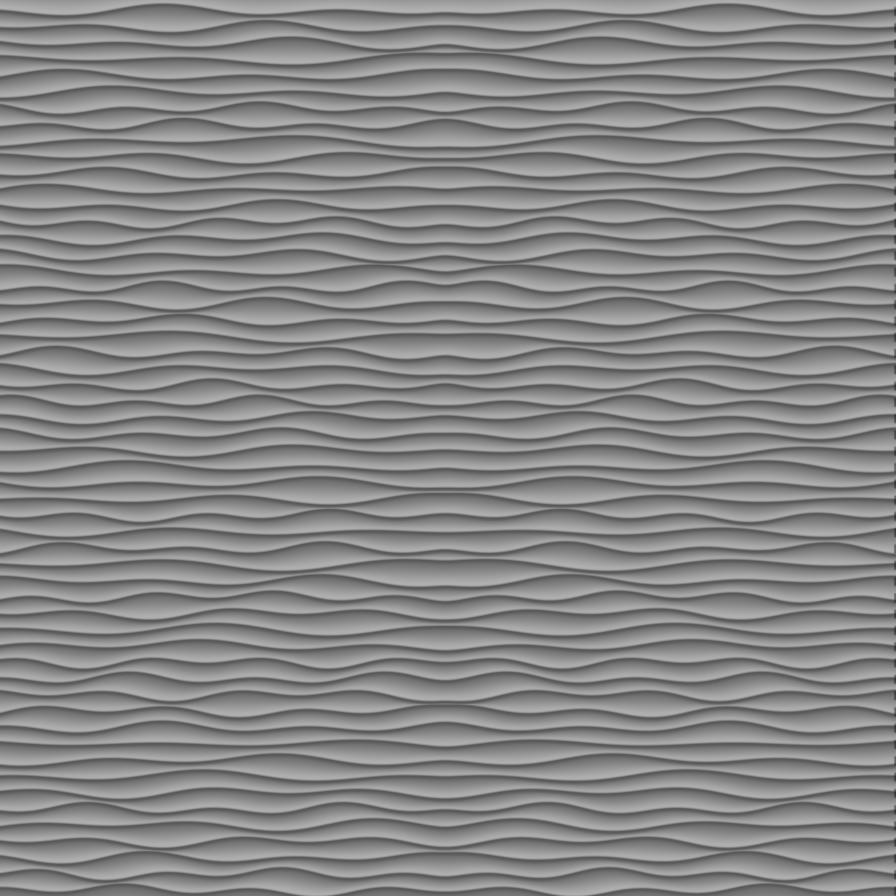
Reproduce this texture procedurally as a Shadertoy shader.

```glsl
// Grey wall panel of 55 stacked horizontal ripples, mirrored left to right.
// Each crest is a sum of two waves with hashed pitch and phase; the hollow
// between two crests is shaded from dark (top) to light (bottom).

const float TAU = 6.28319;
const float RIDGES = 55.0;        // crests down the canvas
const float FIRST_CREST = 0.7;    // depth of the first crest, in ridge spacings
const float MIRROR_X = 0.497;     // axis of symmetry
const float MIRROR_ROUND = 0.012; // rounding of the fold at the axis
const float EDGE_ABOVE = 0.10;    // softness of the crest on its light side
const float EDGE_BELOW = 0.14;    // softness of the crest on its dark side

const vec3 SHADOW = vec3(0.35);
const vec3 HOLLOW = vec3(0.40);
const vec3 LIGHT = vec3(0.715);

// Sine-free hash, result in 0..1
float hash(vec2 p) {
    vec3 q = fract(vec3(p.xyx) * 0.1031);
    q += dot(q, q.yzx + 33.33);
    return fract((q.x + q.y) * q.z);
}

// Wave whose pitch lies between two limits and whose phase is random
float randomWave(float x, vec2 pitchLimits, vec2 seed) {
    float pitch = mix(pitchLimits.x, pitchLimits.y, hash(seed));
    return sin(TAU * (x * pitch + hash(seed + 37.0)));
}

// Depth of one crest line, in ridge spacings
float crestDepth(float x, float row) {
    // Rows beyond the panel stay flat and out of sight
    if (row < 0.0) return row - 0.7;
    if (row > RIDGES - 1.0) return row + 0.7;
    float ripple = randomWave(x, vec2(4.0, 7.5), vec2(row + 5.0, 11.0));
    float drift = randomWave(x, vec2(1.8, 4.0), vec2(row + 5.0, 53.0));
    return row + 0.23 * ripple + 0.18 * drift;
}

// Nearest crests above (x) and below (y) the given depth
vec2 enclosingCrests(float x, float depth) {
    float row = floor(depth);
    vec2 crests = vec2(depth - 3.0, depth + 3.0);
    for (int i = -1; i <= 2; i++) {
        float crest = crestDepth(x, row + float(i));
        if (crest <= depth) crests.x = max(crests.x, crest);
        else crests.y = min(crests.y, crest);
    }
    return crests;
}

// Soft falloff from 1 at a crest to 0 away from it
float falloff(float offset, float width) {
    return exp(-pow(offset / width, 2.0));
}

// Shading of a hollow bounded by two crests
vec3 shadeHollow(float depth, vec2 crests, float minWidth) {
    float t = (depth - crests.x) / max(crests.y - crests.x, 0.001);
    float ramp = mix(1.0 - pow(1.0 - t, 1.2), smoothstep(0.0, 1.0, t), 0.35);
    vec3 color = mix(HOLLOW, LIGHT, ramp);
    float upper = falloff(depth - crests.x, max(EDGE_BELOW, minWidth));
    float lower = falloff(crests.y - depth, max(EDGE_ABOVE, minWidth));
    return mix(color, SHADOW, max(upper, lower));
}

void mainImage(out vec4 fragColor, in vec2 fragCoord) {
    vec2 uv = fragCoord / iResolution.xy;
    float pixel = 1.0 / iResolution.y;
    float x = length(vec2(uv.x - MIRROR_X, MIRROR_ROUND));
    float depth = (1.0 - uv.y) * RIDGES - FIRST_CREST;

    // Rippled relief
    vec2 crests = enclosingCrests(x, depth);
    vec3 color = shadeHollow(depth, crests, 0.6 * pixel * RIDGES);

    // Thin broken shadow along the right-hand panel edge
    float seam = smoothstep(0.998 - pixel, 0.998 + pixel, uv.x);
    float broken = smoothstep(0.3, 0.6, abs(fract(depth) - 0.5) * 2.0);
    color *= 1.0 - 0.4 * seam * broken;

    fragColor = vec4(color, 1.0);
}
```
